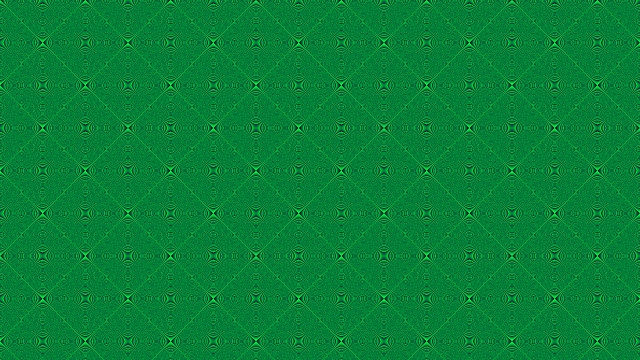
This pattern is drawn by a Shadertoy shader. Its source:

```glsl
const float CELLS_ACROSS = 1920.0;   // fine sampling cells over the canvas width
const float STAR_SPACING = 128.0;    // cells between neighbouring stars
const float GREEN_LOW = 0.0;
const float GREEN_HIGH = 1.0;
const float BLUE_LEVEL = 0.22;
const int MAX_CELLS = 16;            // most cells one footprint may span per axis

// Sawtooth ramp over the difference of squares, brightest on the diagonals
float saddleRamp(vec2 cell) {
    vec2 centre = mod(cell, 2.0 * STAR_SPACING) + 0.5;
    float turns = (centre.y * centre.y - centre.x * centre.x) / (2.0 * STAR_SPACING);
    return 1.0 - fract(turns);
}

// Area average of the stepped ramp over one square footprint
float filteredRamp(vec2 middle, float width) {
    vec2 low = middle - 0.5 * width;
    vec2 high = middle + 0.5 * width;
    vec2 first = floor(low);
    float sum = 0.0;
    for (int j = 0; j < MAX_CELLS; j++) {
        if (first.y + float(j) >= high.y) break;
        for (int i = 0; i < MAX_CELLS; i++) {
            vec2 cell = first + vec2(float(i), float(j));
            if (cell.x >= high.x) break;
            vec2 overlap = max(min(high, cell + 1.0) - max(low, cell), 0.0);
            sum += overlap.x * overlap.y * saddleRamp(cell);
        }
    }
    return sum / (width * width);
}

void mainImage(out vec4 fragColor, in vec2 fragCoord) {
    // Cell coordinates measured from the upper left corner
    float footprint = CELLS_ACROSS / iResolution.x;
    vec2 position = vec2(fragCoord.x, iResolution.y - fragCoord.y) * footprint;

    float level = filteredRamp(position, footprint);
    fragColor = vec4(0.0, mix(GREEN_LOW, GREEN_HIGH, level), BLUE_LEVEL, 1.0);
}
```
